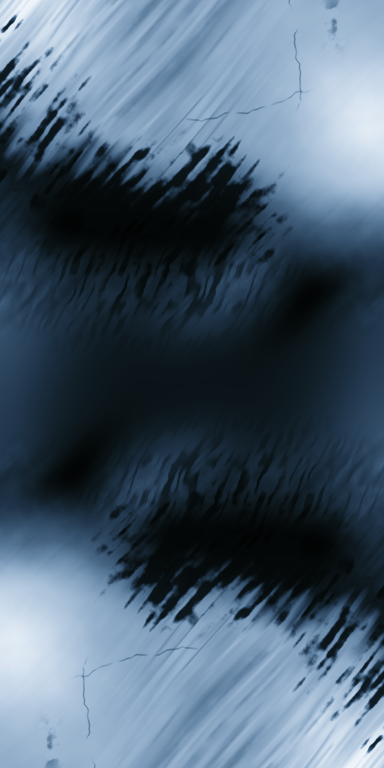
This background is drawn by a WebGL 1 fragment shader. Its source:

```glsl
precision highp float;
// Stormy ink-and-ice abstract: pale brushed corners around a dark blue core, symmetric under a half turn.

uniform vec2 u_resolution;

#define GRAIN_DIR vec2(0.67, 0.742)
#define PALE_TONE 0.62
#define CORE_TONE 0.07
#define INK_TONE 0.03
#define INK_RADIUS 0.15
#define STREAK_CONTRAST 0.30
#define LINE_CONTRAST 0.13
#define CRACK_CONTRAST 0.20

float hash(vec2 p) {
  vec3 q = fract(vec3(p.xyx) * 0.1031);
  q += dot(q, q.yzx + 33.33);
  return fract((q.x + q.y) * q.z);
}

float noise(vec2 p) {
  vec2 i = floor(p), f = fract(p);
  f = f * f * (3.0 - 2.0 * f);
  return mix(mix(hash(i), hash(i + vec2(1, 0)), f.x),
             mix(hash(i + vec2(0, 1)), hash(i + vec2(1, 1)), f.x), f.y);
}

float fbm(vec2 p) {
  float sum = 0.0, amp = 0.5;
  for (int i = 0; i < 5; i++) {
    sum += amp * noise(p);
    p = mat2(1.6, 1.2, -1.2, 1.6) * p + 7.3;
    amp *= 0.5;
  }
  return sum;
}

// Coordinates along and across the brush direction
vec2 grain(vec2 p) {
  return vec2(dot(p, GRAIN_DIR), dot(p, vec2(-GRAIN_DIR.y, GRAIN_DIR.x)));
}

float blob(vec2 p, vec2 center, vec2 radius) {
  vec2 d = (p - center) / radius;
  return exp(-dot(d, d));
}

float brushBlob(vec2 p, vec2 center, vec2 radius) {
  return blob(grain(p - center), vec2(0), radius);
}

float segment(vec2 p, vec2 a, vec2 b) {
  vec2 pa = p - a, ba = b - a;
  return length(pa - ba * clamp(dot(pa, ba) / dot(ba, ba), 0.0, 1.0));
}

// Blue haze and shadow of the core
float haze(vec2 p) {
  return 0.25 * blob(p, vec2(-0.54, 0.19), vec2(0.21, 0.27))
       + 0.17 * brushBlob(p, vec2(0.15, 0.32), vec2(0.20, 0.08))
       + 0.10 * blob(p, vec2(-0.02, 0.23), vec2(0.26, 0.11))
       + 0.10 * blob(p, vec2(0.50, 0.20), vec2(0.12, 0.20));
}

float shadow(vec2 p) {
  return 1.0 - 0.82 * brushBlob(p, vec2(0.30, 0.22), vec2(0.15, 0.055));
}

// Thin wandering crack, as distance from a wobbling line
float crack(float offset, float along, float seed) {
  float wobble = 0.10 * (fbm(vec2(along * 7.0, seed)) - 0.5);
  return 1.0 - smoothstep(0.0, 0.004, abs(offset - wobble));
}

void main() {
  vec2 c = (gl_FragCoord.xy / u_resolution - 0.5) * vec2(1.0, 2.0);
  vec2 p = c.y < 0.0 ? -c : c;

  // Brush texture, gently bent
  float cloud = fbm(p * 9.0 + 3.0);
  float speckle = fbm(p * 30.0);
  vec2 g = grain(p);
  g.y += 0.035 * (noise(p * 4.0) - 0.5) + 0.05 * p.x * p.x;
  float broad = noise(g * vec2(3.0, 24.0) + 11.0);
  float medium = noise(g * vec2(5.0, 56.0) + 5.0);
  float fine = noise(g * vec2(7.0, 115.0));
  float streak = 0.22 * broad + 0.36 * medium + 0.42 * fine;
  float brushed = 1.0 - smoothstep(-0.12, 0.30, p.x);

  // Pale region with glows, streaks and long thin lines
  float pale = PALE_TONE
    + 0.29 * blob(p, vec2(0.48, 0.67), vec2(0.20, 0.22))
    + 0.26 * blob(p, vec2(-0.43, 1.0), vec2(0.24, 0.24))
    + 0.07 * blob(p, vec2(0.25, 0.92), vec2(0.25, 0.20));
  float stroke = exp(-pow((g.y - 0.58) / 0.04, 2.0)) * smoothstep(0.35, 0.6, g.x);
  float lines = 1.0 - smoothstep(0.0, 0.13, abs(noise(g * vec2(1.8, 38.0) + 31.0) - 0.5));
  pale += (streak - 0.5) * STREAK_CONTRAST * mix(0.06, 1.0, brushed);
  pale -= lines * LINE_CONTRAST * brushed * smoothstep(0.35, 0.65, cloud);
  pale -= stroke * (0.02 + 0.16 * medium);
  pale += 0.08 * (cloud - 0.5);

  // Dark core with steep fine hairs
  float core = (CORE_TONE + haze(c) + haze(-c)) * shadow(c) * shadow(-c);
  float textured = smoothstep(0.08, 0.26, p.y);
  core *= 1.0 + textured * ((streak - 0.5) * 0.45 + (cloud - 0.5) * 0.5 + (speckle - 0.5) * 0.4);
  vec2 h = vec2(p.x * 105.0 - p.y * 52.0, p.y * 20.0);
  h.x += 4.0 * cloud;
  float hairs = smoothstep(0.45, 0.75, 0.6 * noise(h) + 0.4 * speckle);
  core *= 1.0 - 0.75 * hairs * blob(p, vec2(-0.10, 0.28), vec2(0.32, 0.13));

  // Ragged edge on the left, soft edge on the right
  float edge = 0.48 - 0.31 * p.x + 0.28 * p.x * p.x
             + 0.06 * blob(p, vec2(0.14, p.y), vec2(0.12, 1.0));
  edge += (streak - 0.5) * mix(0.03, 0.24, brushed) + (cloud - 0.5) * 0.10;
  float width = mix(0.16, 0.10, brushed);
  float tone = mix(core, pale, smoothstep(-width, width, p.y - edge));

  // Soft dark band under the ink
  float band = segment(p, vec2(-0.33, 0.42), vec2(0.04, 0.41)) / 0.085;
  tone *= 1.0 - 0.85 * exp(-band * band);

  // Wispy ink strands and scattered clumps
  vec2 bend = vec2(-0.25, 0.47);
  float reach = min(segment(p, vec2(-0.53, 0.72), bend),
                    segment(p, bend, vec2(0.08, 0.44))) / INK_RADIUS;
  float density = 0.85 * exp(-reach * reach) * mix(0.82, 1.0, smoothstep(-0.42, -0.22, p.x));
  density += 0.32 * blob(p, vec2(-0.40, 0.78), vec2(0.13, 0.10))
           + 0.32 * blob(p, vec2(-0.50, 0.90), vec2(0.08, 0.10))
           + 0.26 * blob(p, vec2(0.10, 0.57), vec2(0.10, 0.07));
  float strand = noise(g * vec2(13.0, 92.0) + 17.0);
  float rough = 0.38 * strand + 0.17 * medium + 0.45 * speckle - 0.5;
  float ink = smoothstep(0.30, 0.68, density * 0.68 + rough * 1.7 + (cloud - 0.5) * 0.6);
  ink *= smoothstep(0.06, 0.35, density);
  tone = mix(tone, INK_TONE, 0.9 * ink);

  // Faint broken cracks and a smudge in the pale region
  float cracks = crack(p.x - 0.28, p.y, 2.0) * smoothstep(0.70, 0.75, p.y);
  cracks += crack(p.y - 0.69 - 0.25 * p.x, p.x, 9.0)
          * smoothstep(-0.05, 0.02, p.x) * (1.0 - smoothstep(0.22, 0.38, p.x));
  cracks *= smoothstep(0.30, 0.60, speckle);
  cracks += 1.4 * blob(p, vec2(0.37, 0.95), vec2(0.025, 0.06)) * smoothstep(0.40, 0.60, speckle);
  tone -= CRACK_CONTRAST * cracks;

  // Cold tint: less red and more blue in the midtones, nearly neutral in the darkest
  tone = clamp(tone, 0.0, 1.0);
  float tint = 0.5 * tone * (1.0 - tone);
  vec3 color = tone + tint * vec3(-1.0, 0.0, smoothstep(-0.05, 0.22, tone));
  gl_FragColor = vec4(color, 1.0);
}
```
